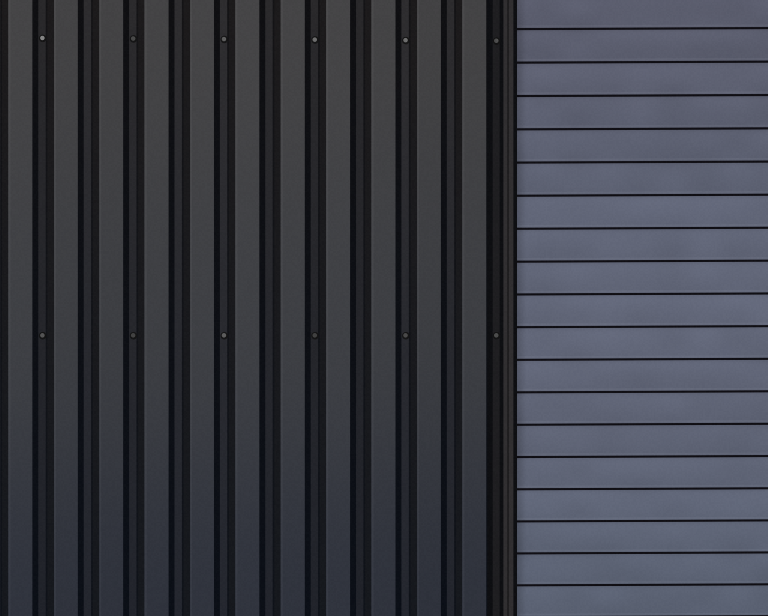
Write a WebGL 1 fragment shader that draws this texture.

```glsl
precision highp float;
// Dark ribbed metal cladding beside blue-grey horizontal lap siding.
// Repeated profiles are built from soft bands; screws sit on every second
// rib, and value noise adds weathering. Lengths are in canvas widths.

uniform vec2 u_resolution;

const float CANVAS_HEIGHT = 0.8;
const float RIB_START = 0.0106;
const float RIB_PERIOD = 0.0591;
const float CLADDING_END = 0.6345;
const float SIDING_START = 0.6732;

float hash(vec2 p) {
  vec3 q = fract(vec3(p.xyx) * 0.1031);
  q += dot(q, q.yzx + 33.33);
  return fract((q.x + q.y) * q.z);
}

float valueNoise(vec2 p) {
  vec2 cell = floor(p);
  vec2 f = fract(p);
  f = f * f * (3.0 - 2.0 * f);
  float low = mix(hash(cell), hash(cell + vec2(1.0, 0.0)), f.x);
  float high = mix(hash(cell + vec2(0.0, 1.0)), hash(cell + 1.0), f.x);
  return mix(low, high, f.y);
}

float edge(float x, float at, float soft) {
  return smoothstep(at - soft, at + soft, x);
}

float band(float x, float from, float to, float soft) {
  return edge(x, from, soft) - edge(x, to, soft);
}

// One rib: broad face, black shadow, recessed strip, dim return.
vec3 ribbedCladding(vec2 p, float soft) {
  float along = (p.x - RIB_START) / RIB_PERIOD;
  float index = floor(along);
  float x = fract(along) * RIB_PERIOD;
  float fall = p.y / CANVAS_HEIGHT;
  vec3 face = mix(vec3(0.268, 0.266, 0.272), vec3(0.242, 0.248, 0.265), smoothstep(0.0, 0.6, fall));
  face = mix(face, vec3(0.188, 0.202, 0.240), smoothstep(0.5, 1.0, fall));
  face *= 0.97 + 0.06 * hash(vec2(index, 3.0));
  face += 0.025 * band(x, 0.001, 0.003, soft);
  vec3 strip = mix(vec3(0.172, 0.168, 0.176), vec3(0.135, 0.145, 0.175), fall);
  strip *= 0.92 + 0.14 * hash(vec2(index, 8.0));
  vec3 dim = mix(vec3(0.110, 0.103, 0.107), vec3(0.085, 0.095, 0.115), fall);
  vec3 shadow = mix(vec3(0.060, 0.060, 0.070), vec3(0.045, 0.060, 0.090), fall);

  vec3 color = mix(dim, face, edge(x, 0.0, soft));
  color = mix(color, shadow, edge(x, 0.0316, soft));
  color = mix(color, strip, edge(x, 0.0393, soft));
  color = mix(color, dim, edge(x, 0.0492, soft));
  color = mix(color, shadow, band(x, 0.0488, 0.0512, soft) * 0.6);
  return mix(color, dim, edge(x, RIB_PERIOD, soft));
}

// Vertical corner trim between the two wall surfaces.
vec3 cornerTrim(vec2 p, float soft) {
  vec3 color = vec3(0.055, 0.058, 0.070);
  color = mix(color, vec3(0.120, 0.118, 0.128), band(p.x, 0.6415, 0.6505, soft));
  color = mix(color, vec3(0.190, 0.183, 0.190), band(p.x, 0.6555, 0.6685, soft));
  return mix(color, vec3(0.110, 0.106, 0.112), band(p.x, 0.6605, 0.6625, soft));
}

// Boards grow slightly narrower downwards; solve for the board count.
vec3 lapSiding(vec2 p, float soft) {
  float pitch = 0.0436;
  float shrink = 0.000065;
  float depth = p.y - 0.0378 + 0.004 * (p.x - SIDING_START);
  float count = 2.0 * depth / (pitch + sqrt(pitch * pitch - 4.0 * shrink * depth));
  float t = fract(count);
  float y = t * pitch;
  float toEdge = min(y, pitch - y);

  vec3 color = mix(vec3(0.365, 0.375, 0.440), vec3(0.385, 0.405, 0.475), smoothstep(0.0, 0.3, p.y));
  color = mix(color, vec3(0.360, 0.388, 0.455), smoothstep(0.5, 0.8, p.y));
  color *= 1.03 - 0.07 * t;
  color *= 0.97 + 0.05 * hash(vec2(floor(count), 5.0));
  color *= 0.97 + 0.06 * valueNoise(vec2(p.x * 24.0, count * 1.5));
  color *= 1.0 - 0.16 * exp(-y / 0.0025);
  color += 0.025 * band(y, pitch - 0.0048, pitch - 0.0025, soft);
  color = mix(vec3(0.065, 0.060, 0.080), color, edge(toEdge, 0.0014, soft));
  return color * (0.86 + 0.14 * smoothstep(0.0, 0.014, p.x - SIDING_START));
}

vec3 addScrews(vec3 color, vec2 p, float rowY, float shine, float soft) {
  float spacing = 2.0 * RIB_PERIOD;
  float column = floor((p.x - RIB_START) / spacing);
  vec2 center = vec2(RIB_START + column * spacing + 0.0450, rowY);
  vec2 d = p - center;
  float r = length(d);
  float inside = 1.0 - step(CLADDING_END + 0.025, p.x);
  color = mix(color, vec3(0.070), inside * (1.0 - edge(r, 0.0049, soft)) * 0.85);
  float head = 1.0 - edge(length(d + vec2(0.0004, 0.0005)), 0.0029, soft);
  vec3 metal = vec3(0.25 + shine * hash(vec2(column, rowY * 10.0)));
  return mix(color, metal, inside * head);
}

void main() {
  vec2 uv = gl_FragCoord.xy / u_resolution;
  vec2 p = vec2(uv.x, (1.0 - uv.y) * CANVAS_HEIGHT);
  float soft = max(0.0007, 0.6 / u_resolution.x);

  vec3 color = ribbedCladding(p, soft);
  color = mix(color, cornerTrim(p, soft), edge(p.x, CLADDING_END, soft));
  color = addScrews(color, p, 0.0495 + 0.006 * p.x, 0.28, soft);
  color = addScrews(color, p, 0.4360, 0.12, soft);
  color = mix(color, lapSiding(p, soft), edge(p.x, SIDING_START, soft));

  // Fine paint grain
  color += 0.012 * (hash(floor(p * 512.0)) - 0.5);
  gl_FragColor = vec4(color, 1.0);
}
```
